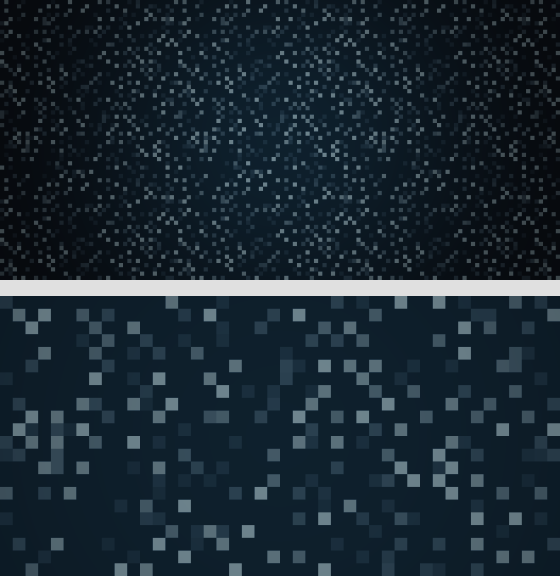
Top, the full canvas; bottom, a detail of the centre.
Write a Shadertoy shader that draws this background.

```glsl
// Dark blue mosaic of scattered pale square cells, tiled and dimmed toward the edges.

const float ROWS = 66.0;   // cells down the canvas
const float PERIOD = 42.0; // cells per repeat of the scatter

float hash(vec2 cell, float seed) {
    vec2 c = mod(cell, PERIOD);
    vec3 p = fract(vec3(c.xyx + seed) * vec3(0.1031, 0.1030, 0.0973));
    p += dot(p, p.yzx + 33.33);
    return fract((p.x + p.y) * p.z);
}

// Opacity of one cell: peaks among direct neighbours stay apart, a few dim ones join them
float cellOpacity(vec2 cell) {
    float h = hash(cell, 3.0);
    float rival = max(max(hash(cell + vec2(1, 0), 3.0), hash(cell - vec2(1, 0), 3.0)),
                      max(hash(cell + vec2(0, 1), 3.0), hash(cell - vec2(0, 1), 3.0)));
    float level = floor(hash(cell, 71.0) * 5.0) / 4.0;
    if (h > rival) return mix(0.13, 0.62, level);
    return hash(cell, 137.0) < 0.05 ? mix(0.10, 0.32, level) : 0.0;
}

void mainImage(out vec4 fragColor, in vec2 fragCoord) {
    vec2 p = (fragCoord - 0.5 * iResolution.xy) / iResolution.y;

    // Grid counted from the top left corner
    vec2 grid = vec2(fragCoord.x, iResolution.y - fragCoord.y) / iResolution.y * ROWS;
    float pixel = ROWS / iResolution.y;

    // Blend the four nearest cells across a one-pixel seam
    vec2 base = floor(grid - 0.5);
    vec2 seam = clamp((fract(grid - 0.5) - 0.5) / pixel + 0.5, 0.0, 1.0);
    float upper = mix(cellOpacity(base), cellOpacity(base + vec2(1, 0)), seam.x);
    float lower = mix(cellOpacity(base + vec2(0, 1)), cellOpacity(base + vec2(1, 1)), seam.x);
    float opacity = mix(upper, lower, seam.y);

    // Radial glow behind, bluer tint for the fainter cells
    float fade = smoothstep(0.0, 1.1, length(p));
    vec3 background = mix(vec3(0.055, 0.125, 0.175), vec3(0.026, 0.037, 0.053), fade);
    vec3 light = mix(vec3(0.42, 0.57, 0.68), vec3(0.66, 0.76, 0.79), smoothstep(0.1, 0.5, opacity));
    light *= mix(1.0, 0.55, fade);

    fragColor = vec4(mix(background, light, opacity), 1.0);
}
```
